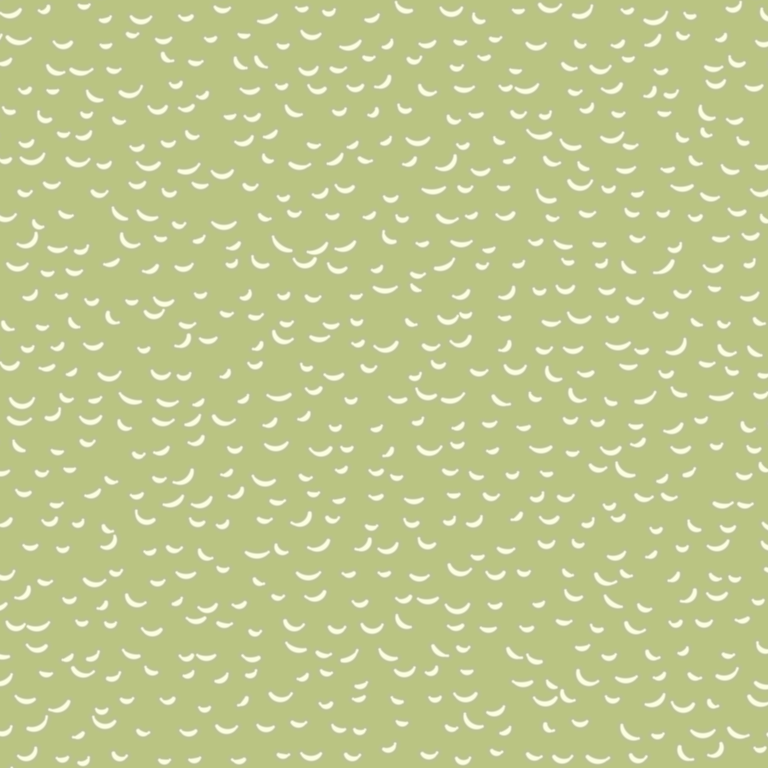
Write a WebGL 2 fragment shader that draws this pattern.

```glsl
#version 300 es
precision highp float;

uniform vec2 u_resolution;
out vec4 fragColor;

#define GRID vec2(21.0, 30.0)
#define JITTER vec2(0.54, 0.58)
#define HALF_WIDTH vec2(0.0066, 0.0152)
#define BEND vec2(0.6, 1.2)
#define STROKE vec2(0.0016, 0.0033)
#define TILT 0.75
#define EDGE 0.0017
#define HALO 0.0082

const vec3 GROUND_COLOR = vec3(0.73, 0.77, 0.51);
const vec3 HALO_COLOR = vec3(0.73, 0.75, 0.58);
const vec3 MARK_COLOR = vec3(0.985, 0.995, 0.87);

float hash(vec2 p) {
    return fract(sin(dot(p, vec2(127.1, 311.7))) * 43758.5453);
}

vec2 hash2(vec2 p) {
    return vec2(hash(p), hash(p + vec2(37.3, 17.9)));
}

// Distance to an upturned arc, thickest near its middle
float crescent(vec2 p, float halfWidth, float bend, float lean) {
    float radius = halfWidth / sin(bend);
    p.y -= 0.5 * radius * (1.0 + cos(bend));
    float angle = clamp(atan(p.x, -p.y), -bend, bend);
    vec2 nearest = radius * vec2(sin(angle), -cos(angle));
    float along = angle / bend - lean;
    float thickness = mix(STROKE.y, STROKE.x, min(along * along, 1.0));
    return length(p - nearest) - thickness;
}

// Staggered rows, each slid sideways by its own amount
float rowShift(float row) {
    return 0.5 * mod(row, 2.0) + 0.35 * hash(vec2(row, 5.7));
}

float markDistance(vec2 uv, vec2 cell) {
    vec2 place = hash2(cell + 3.1);
    vec2 shape = hash2(cell + 71.7);
    vec2 pose = hash2(cell + 153.3) * 2.0 - 1.0;

    vec2 center = cell + 0.5 + (place - 0.5) * JITTER;
    center.x += rowShift(cell.y);
    vec2 p = uv - center / GRID;

    // Small marks and gentle tilts are the most common
    float tilt = TILT * pose.x * abs(pose.x);
    float c = cos(tilt), s = sin(tilt);
    p = mat2(c, -s, s, c) * p;

    float halfWidth = mix(HALF_WIDTH.x, HALF_WIDTH.y, shape.x * shape.x);
    float bend = mix(BEND.x, BEND.y, shape.y);
    return crescent(p, halfWidth, bend, 0.4 * pose.y);
}

void main() {
    vec2 uv = gl_FragCoord.xy / u_resolution.y;
    float row = floor(uv.y * GRID.y);

    // Nearest mark among the surrounding cells
    float d = 1.0;
    for (int j = -1; j <= 1; j++) {
        float y = row + float(j);
        float column = floor(uv.x * GRID.x - rowShift(y));
        for (int i = -1; i <= 1; i++) {
            d = min(d, markDistance(uv, vec2(column + float(i), y)));
        }
    }

    // Faint halo below, soft-edged mark on top
    float halo = 1.0 - smoothstep(0.0, HALO, d);
    float mark = 1.0 - smoothstep(-EDGE, EDGE, d);
    vec3 color = mix(GROUND_COLOR, HALO_COLOR, halo);
    color = mix(color, MARK_COLOR, mark);
    fragColor = vec4(color, 1.0);
}
```
